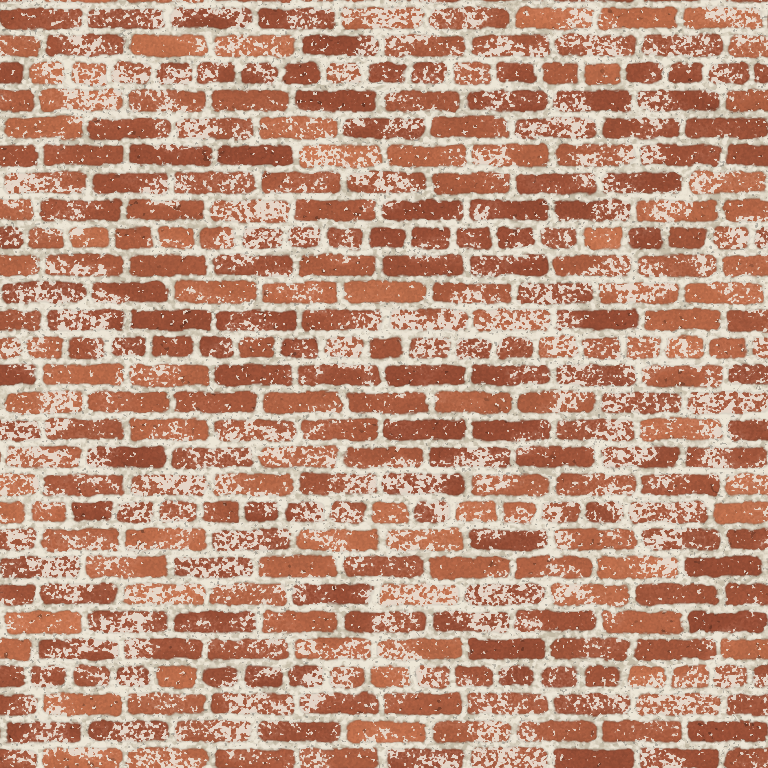
This texture is drawn by a Shadertoy shader. Its source:

```glsl
// Worn red brick wall: 28 courses of 9 long bricks, some courses of 18 short ones, with lime flakes.

float hash(vec2 p) {
    vec3 q = fract(p.xyx * vec3(0.1031, 0.1030, 0.0973));
    q += dot(q, q.yzx + 33.33);
    return fract((q.x + q.y) * q.z);
}

// Soft cellular noise: random values blended around jittered points
float cellNoise(vec2 p) {
    vec2 cell = floor(p), f = p - cell;
    float sum = 0.0, total = 0.0;
    for (int j = -1; j <= 1; j++)
    for (int i = -1; i <= 1; i++) {
        vec2 o = vec2(i, j), id = cell + o;
        vec2 d = o + vec2(hash(id + 17.0), hash(id + 59.0)) - f;
        float w = exp(-6.0 * dot(d, d));
        sum += w * hash(id + 101.0);
        total += w;
    }
    return sum / total;
}

float roundedBox(vec2 p, vec2 halfSize, float radius) {
    vec2 q = abs(p) - halfSize + radius;
    return length(max(q, 0.0)) + min(max(q.x, q.y), 0.0) - radius;
}

void mainImage(out vec4 fragColor, in vec2 fragCoord) {
    vec2 uv = fragCoord / iResolution.xy;
    vec2 wall = vec2(uv.x, 1.0 - uv.y) * 28.0;   // one unit is one course
    float pixel = 28.0 / iResolution.y;

    // Noise layers shared by mortar, edges and wear
    float fine = cellNoise(wall * vec2(7.0, 8.5));
    float grit = cellNoise(wall * 15.0 + 40.0);
    float patchy = cellNoise(wall * vec2(0.75, 1.3) + 80.0);
    vec2 wobble = vec2(cellNoise(wall * 2.3 + 130.0), cellNoise(wall * 1.9 + 170.0)) - 0.5;

    // Course and brick
    vec2 p = wall + wobble * vec2(0.14, 0.11) - vec2(0.0, 0.17);
    float row = mod(floor(p.y), 28.0);
    bool shortCourse = row == 2.0 || row == 8.0 || row == 12.0 || row == 18.0 || row == 24.0;
    float shift = shortCourse ? 0.31 : 0.46 * mod(row, 2.0);
    shift += 0.07 * (hash(vec2(row, 7.0)) - 0.5);
    float count = 9.0;
    float column = p.x * count / 28.0 - shift;
    if (shortCourse && hash(vec2(mod(floor(column), 9.0), row + 300.0)) < 0.93) {
        column *= 2.0;
        count = 18.0;
    }
    vec2 id = vec2(mod(floor(column), count), row);
    vec2 nextId = vec2(mod(id.x + 1.0, count), row);
    float tone = hash(id + 211.0), wear = hash(id + 257.0);

    // Outline with uneven joints and worn corners
    float width = 28.0 / count;
    float left = 0.12 + 0.16 * (hash(id) - 0.5);
    float right = width - 0.12 + 0.16 * (hash(nextId) - 0.5);
    vec2 local = vec2(fract(column) * width - 0.5 * (left + right), fract(p.y) - 0.5);
    local.y += 0.05 * (hash(id + 31.0) - 0.5);
    vec2 halfSize = vec2(0.5 * (right - left), 0.375 + 0.03 * (tone - 0.5));
    float edge = roundedBox(local, halfSize, 0.15 + 0.12 * wear) + 0.07 * (fine - 0.5);
    float inside = 1.0 - smoothstep(-0.03 - pixel * 0.5, 0.02 + pixel * 0.5, edge);

    // Mortar with sandy grain and a slight shade beside the bricks
    vec3 mortar = mix(vec3(0.77, 0.73, 0.65), vec3(0.93, 0.90, 0.84),
                      smoothstep(0.15, 0.65, 0.5 * fine + 0.3 * patchy + 0.2 * grit));
    mortar *= 0.91 + 0.09 * smoothstep(0.0, 0.09, edge);
    mortar *= 1.0 - 0.25 * smoothstep(0.82, 0.95, grit);

    // Fired clay, from deep red to orange
    vec3 clay = mix(vec3(0.58, 0.30, 0.21), vec3(0.76, 0.45, 0.31), pow(tone, 1.6));
    clay *= 0.90 + 0.12 * grit + 0.10 * patchy;
    clay *= 1.0 - 0.14 * smoothstep(-0.08, 0.0, edge);
    clay *= 1.0 - 0.30 * smoothstep(0.84, 0.96, fine) * (1.0 - wear);

    // Pale haze, then chalky flakes gathered in patches
    float amount = smoothstep(0.28, 0.85, patchy + 0.45 * (wear - 0.5));
    float flakes = 0.55 * fine + 0.45 * grit;
    clay = mix(clay, vec3(0.82, 0.66, 0.59), 0.5 * amount * smoothstep(0.2, 0.7, flakes));
    float lime = smoothstep(-0.04, 0.07, flakes - 0.80 + 0.33 * amount);
    clay = mix(clay, vec3(0.92, 0.88, 0.83), 0.88 * lime);

    fragColor = vec4(mix(mortar, clay, inside), 1.0);
}
```
